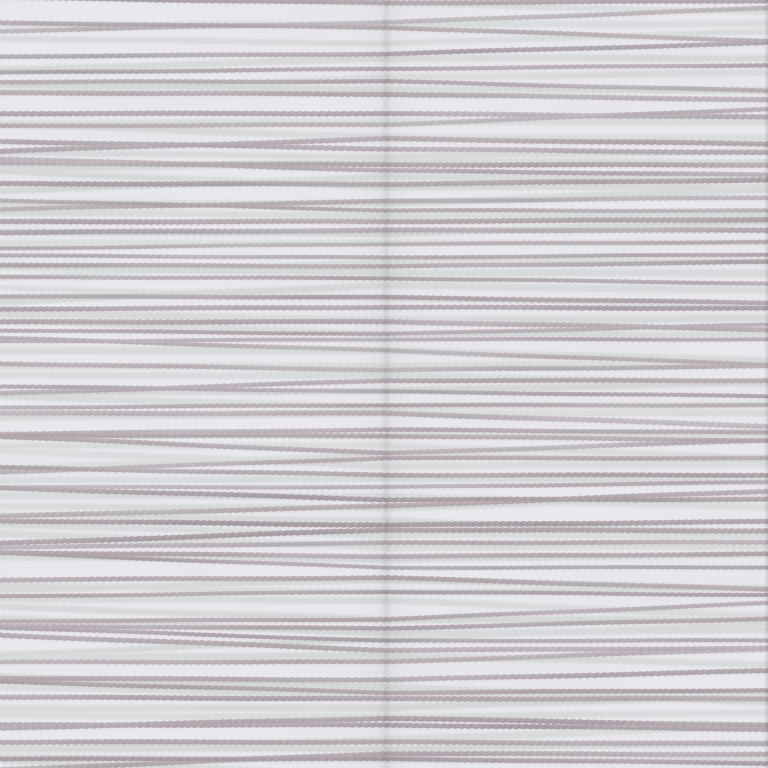
Reproduce this texture procedurally as a WebGL 2 fragment shader.

```glsl
#version 300 es
precision highp float;

uniform vec2 u_resolution;
out vec4 outColor;

#define CORD_ROWS 64.0
#define PALE_ROWS 58.0
#define CORD_HALF 0.0030
#define PALE_HALF 0.0042
#define TWISTS 108.0
#define SLANT 0.022
#define FOLD_X 0.503
#define GROUND vec3(0.905, 0.905, 0.925)
#define PALE vec3(0.825, 0.832, 0.832)
#define MAUVE_LIGHT vec3(0.735, 0.700, 0.722)
#define MAUVE_DARK vec3(0.630, 0.580, 0.610)

float hash(float n, float seed) {
    return fract(sin(n * 127.1 + seed * 311.7) * 43758.5);
}

// Signed value, mostly near zero with a few large ones
float drift(float n, float seed) {
    float h = hash(n, seed) * 2.0 - 1.0;
    return h * abs(h) * SLANT;
}

float layeredSines(vec2 p) {
    return (sin(p.x + 1.7 * sin(p.y)) + 0.6 * sin(2.3 * p.x - 1.4 * p.y)
          + 0.4 * sin(4.7 * p.x + 3.1 * p.y)) * 0.5;
}

// Height of a strung cord: two straight spans meeting at the fold
float cordHeight(float row, float rows, float x, float seed) {
    float start = (row + 0.5 + 0.75 * (hash(row, seed) - 0.5)) / rows;
    float left = drift(row, seed + 1.0) * clamp(1.0 - x / FOLD_X, 0.0, 1.0);
    float right = drift(row, seed + 2.0) * clamp((x - FOLD_X) / (1.0 - FOLD_X), 0.0, 1.0);
    return start + left + right + 0.0004 * sin(x * 17.0 + row * 2.4);
}

// x: coverage, y: shade of the twisted strands
vec2 cordLayer(vec2 p, float rows, float halfWidth, float seed, float soft) {
    vec2 result = vec2(0.0);
    float nearest = floor(p.y * rows);
    for (int k = -3; k <= 3; k++) {
        float row = nearest + float(k);
        float dy = p.y - cordHeight(row, rows, p.x, seed);

        // Slanted strands give a scalloped outline
        float pitch = TWISTS * (0.94 + 0.12 * hash(row, seed + 3.0));
        float phase = p.x * pitch + 0.28 * dy / halfWidth + hash(row, seed + 4.0);
        float bump = abs(sin(3.14159 * phase));
        float width = halfWidth * (0.85 + 0.3 * hash(row, seed + 5.0)) * (0.72 + 0.38 * bump);
        float cover = 1.0 - smoothstep(width - soft, width + soft, abs(dy));

        // Uneven dye along each cord, and a few missing cords
        float wear = layeredSines(vec2(p.x * 6.0 + row * 3.7, row * 1.9));
        float present = step(0.06, hash(row, seed + 6.0));
        cover *= present * clamp(0.86 + 0.22 * (hash(row, seed + 7.0) - 0.5) + 0.1 * wear, 0.0, 1.0);
        float shade = 0.45 + 0.3 * (0.6 - bump) - 0.18 * dy / halfWidth
                    + 0.5 * (hash(row, seed + 8.0) - 0.5) + 0.15 * wear;
        if (cover > result.x) result = vec2(cover, shade);
    }
    return result;
}

void main() {
    vec2 p = gl_FragCoord.xy / u_resolution;
    float pixel = 1.0 / min(u_resolution.x, u_resolution.y);
    float soft = max(0.0009, 0.6 * pixel);

    // Bright ground with a slow change of tone
    vec3 color = GROUND + 0.006 * layeredSines(p * vec2(5.0, 14.0));

    // Blurred pale cords lying behind
    vec2 pale = cordLayer(p, PALE_ROWS, PALE_HALF, 21.0, soft + 0.0014);
    vec3 paleTone = PALE - 0.03 * (pale.y - 0.45);
    color = mix(color, paleTone, 0.85 * pale.x);

    // Mauve cords in front, with a faint shadow below
    vec2 shadow = cordLayer(p + vec2(0.0, 0.0012), CORD_ROWS, CORD_HALF, 5.0, soft + 0.0016);
    color *= 1.0 - 0.05 * shadow.x;
    vec2 cord = cordLayer(p, CORD_ROWS, CORD_HALF, 5.0, soft);
    vec3 cordTone = mix(MAUVE_LIGHT, MAUVE_DARK, clamp(cord.y, 0.0, 1.0));
    color = mix(color, cordTone, cord.x);

    // Fine fibre grain on the cords
    float grain = sin(p.x * 913.0 + 3.0 * sin(p.y * 577.0)) * sin(p.y * 1103.0 + p.x * 391.0);
    color += 0.018 * grain * cord.x;

    // Vertical fold and dim right edge
    float fold = abs(p.x - FOLD_X);
    color *= 1.0 - 0.035 * exp(-fold / 0.018) - 0.045 * exp(-fold * fold / 0.00002);
    color *= 1.0 - 0.10 * smoothstep(0.994, 1.0, p.x);

    outColor = vec4(clamp(color, 0.0, 1.0), 1.0);
}
```
